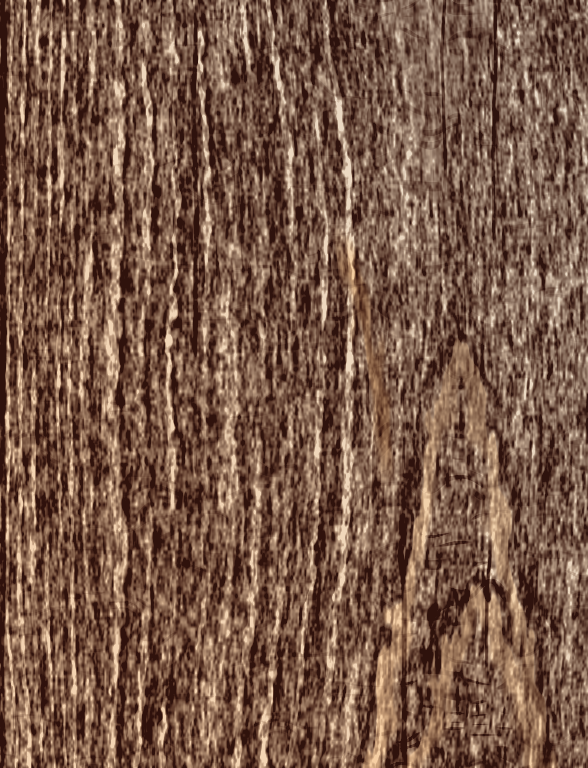
This texture is drawn by a WebGL 1 fragment shader. Its source:

```glsl
precision highp float;
// Weathered brown plank: fine vertical fibres and pores, long bent pale growth rings
// on the left and pointed cathedral arches on the right. Every layer shifts one tone
// value, which a six-colour ramp then turns into wood colours.
uniform vec2 u_resolution;

float hash(vec2 cell) {
  vec3 q = fract(cell.xyx * 0.1031);
  q += dot(q, q.yzx + 33.33);
  return fract((q.x + q.y) * q.z);
}

float noise(vec2 p) {
  vec2 cell = floor(p), f = fract(p);
  f = f * f * (3.0 - 2.0 * f);
  float low = mix(hash(cell), hash(cell + vec2(1.0, 0.0)), f.x);
  float high = mix(hash(cell + vec2(0.0, 1.0)), hash(cell + 1.0), f.x);
  return mix(low, high, f.y);
}

// Noise centred on zero
float wobble(vec2 p) { return noise(p) - 0.5; }

// 1 between two limits, with soft ends
float span(float v, float from, float to, float soft) {
  return smoothstep(from - soft, from + soft, v) * (1.0 - smoothstep(to - soft, to + soft, v));
}

// Long pale growth rings with a darker side; x runs across them
float growthRings(vec2 p, float spacing) {
  float across = p.x / spacing + 0.16 * wobble(p * vec2(50.0, 35.0)) + 0.16 * wobble(p * vec2(200.0, 90.0));
  float id = floor(across);
  float f = fract(across) - 0.5 - 0.24 * (hash(vec2(id, 3.0)) - 0.5);
  float width = mix(0.08, 0.19, hash(vec2(id, 8.0))) * mix(0.7, 1.25, noise(vec2(id * 3.7, p.y * 9.0)));
  float strength = mix(0.45, 1.0, smoothstep(0.2, 0.6, noise(vec2(id * 7.3, p.y * 5.0))));
  float core = 1.0 - smoothstep(width * 0.6, width * 1.3, abs(f));
  float shade = span(f, width, width + 0.22, 0.08);
  return strength * (core - 0.5 * shade);
}

// Depth inside a pointed arch; negative outside
float archDepth(vec2 p, vec2 apex, float spread) {
  float drop = apex.y - p.y;
  float halfWidth = spread * pow(max(drop, 0.0), 0.68) + min(drop, 0.0);
  float jag = 0.020 * wobble(p * vec2(40.0, 18.0)) + 0.015 * wobble(p * vec2(140.0, 35.0));
  return halfWidth - abs(p.x - apex.x) + jag;
}

// Pale rim, crisp outside and fading inward
float archRim(float depth, float width) {
  return smoothstep(-0.001, 0.003, depth) * (1.0 - smoothstep(width * 0.6, width * 1.3, depth));
}

// Thin vertical split
float crack(vec2 p, float x, float bottom, float top, float width) {
  float off = abs(p.x - x + 0.006 * wobble(vec2(x * 90.0, p.y * 14.0)));
  return (1.0 - smoothstep(width * 0.4, width, off)) * span(p.y, bottom, top, 0.03);
}

vec3 woodRamp(float tone) {
  float t = clamp(tone, 0.0, 1.0) * 5.0;
  vec3 c = mix(vec3(0.18, 0.07, 0.05), vec3(0.34, 0.21, 0.16), clamp(t, 0.0, 1.0));
  c = mix(c, vec3(0.47, 0.35, 0.28), clamp(t - 1.0, 0.0, 1.0));
  c = mix(c, vec3(0.60, 0.49, 0.41), clamp(t - 2.0, 0.0, 1.0));
  c = mix(c, vec3(0.74, 0.63, 0.53), clamp(t - 3.0, 0.0, 1.0));
  return mix(c, vec3(0.93, 0.85, 0.75), clamp(t - 4.0, 0.0, 1.0));
}

void main() {
  vec2 p = gl_FragCoord.xy / u_resolution.y;

  // Rings bow to the right at mid height
  float bow = 0.045 * smoothstep(0.1, 0.45, p.x) * sin(3.0 * p.y);
  vec2 w = vec2(p.x - bow + 0.014 * wobble(p * vec2(5.0, 4.0)), p.y);

  // Regions
  float ringZone = span(w.x, 0.11, 0.44, 0.03);
  float leftZone = 1.0 - smoothstep(0.08, 0.14, p.x);
  float outer = archDepth(p, vec2(0.598, 0.565), 0.172);
  float inner = archDepth(p, vec2(0.622, 0.245), 0.225);
  float tip = 0.745 + 3.0 * abs(p.x - 0.567) + 0.14 * wobble(p * vec2(70.0, 9.0));
  float wedge = smoothstep(-0.01, 0.03, p.y - tip);
  float rims = max(archRim(outer, 0.024), archRim(inner, 0.024));
  float ochre = span(p.x + 0.25 * (p.y - 0.48) * step(0.48, p.y) + 0.020 * wobble(p * vec2(70.0, 18.0)),
                     0.487, 0.508, 0.005) * span(p.y, 0.39, 0.68, 0.04);
  float smoothWood = max(max(0.9 * rims, ochre), 0.8 * wedge);

  // Fine specks, continuous fibres and thin dark pores
  vec2 g = vec2(p.x - 0.4 * bow + 0.003 * wobble(p * vec2(20.0, 25.0)), p.y);
  float specks = 0.66 * wobble(g * vec2(300.0, 90.0)) + 0.48 * wobble(g * vec2(360.0, 210.0) + 40.0);
  float fibre = 0.42 * wobble(g * vec2(210.0, 20.0)) + 0.24 * wobble(w * vec2(75.0, 3.0) + 9.0);
  float pores = smoothstep(0.62, 0.80, noise(g * vec2(230.0, 40.0) + 70.0));
  float tone = 0.47 + (specks - 0.26 * pores) * (1.0 - 0.45 * smoothWood) + fibre;
  tone += 0.10 * wobble(p * vec2(6.0, 4.0) + 5.0);

  // Rings, tight on the left edge and wider in the middle
  tone += ringZone * (0.44 * growthRings(w, 0.033) - 0.06);
  tone += leftZone * (0.36 * growthRings(w + 3.0, 0.016) - 0.06);

  // Arches, upper wedge and ochre strip
  tone += 0.20 * rims + 0.09 * wedge + 0.05 * ochre;
  tone -= 0.05 * smoothstep(0.02, 0.04, outer) * (1.0 - rims);
  tone -= 0.26 * max(span(outer, -0.014, -0.001, 0.003), span(inner, -0.016, -0.001, 0.003));

  // Short cross checks, strongest inside the arches
  float checks = smoothstep(0.66, 0.82, noise(p * vec2(32.0, 140.0) + vec2(17.0, 5.0 * wobble(p * 25.0))));
  tone -= checks * (0.09 + 0.20 * smoothstep(0.02, 0.04, outer) * (1.0 - rims) + 0.06 * wedge);

  // Splits
  float splits = max(crack(p, 0.524, -0.1, 0.35, 0.0045), crack(p, 0.254, 0.55, 1.1, 0.004));
  splits = max(splits, max(crack(p, 0.645, 0.68, 1.1, 0.003), crack(p, 0.578, 0.76, 1.1, 0.003)));
  splits = max(splits, max(crack(p, 0.004, -0.1, 1.1, 0.005), crack(p, 0.636, 0.13, 0.30, 0.003)));
  tone -= 0.50 * splits;

  // Warm lower left, greyer upper right, orange smooth wood
  float cool = smoothstep(0.2, 1.3, p.x + 0.6 * p.y);
  vec3 tint = mix(vec3(1.03, 0.98, 0.93), vec3(0.98, 1.01, 1.05), cool);
  tint *= mix(vec3(1.0), vec3(1.03, 0.95, 0.83), max(ochre, 0.6 * rims));
  gl_FragColor = vec4(woodRamp(tone) * tint, 1.0);
}
```
